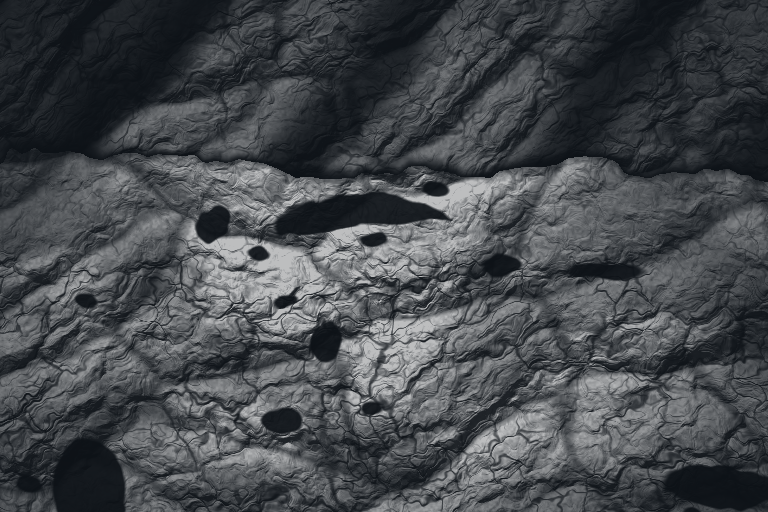
Give the GLSL for this texture, as a Shadertoy shader.

```glsl
// Weathered rock face: a dark slanting cliff above pale, cracked, hollowed stone.
// Cellular noise at three sizes builds lumps and broken cracks, folded noise adds
// creases and grit, and the slope of the relief is lit from the upper left.

float hash(vec2 p) {
    vec3 q = fract(p.xyx * vec3(0.1031, 0.1030, 0.0973));
    q += dot(q, q.yzx + 33.33);
    return fract((q.x + q.y) * q.z);
}

float noise(vec2 p) {
    vec2 i = floor(p), f = fract(p);
    f = f * f * (3.0 - 2.0 * f);
    return mix(mix(hash(i), hash(i + vec2(1, 0)), f.x),
               mix(hash(i + vec2(0, 1)), hash(i + vec2(1, 1)), f.x), f.y);
}

vec2 noise2(vec2 p) {
    return vec2(noise(p), noise(p + 41.7)) - 0.5;
}

// x: distance to nearest seed, y: gap to the second one, z: cell id
vec3 cells(vec2 p) {
    vec2 base = floor(p);
    float near = 9.0, second = 9.0, id = 0.0;
    for (int j = -1; j <= 1; j++)
    for (int i = -1; i <= 1; i++) {
        vec2 cell = base + vec2(i, j);
        vec2 seed = cell + 0.1 + 0.8 * vec2(hash(cell), hash(cell + 57.3));
        float d = length(seed - p);
        if (d < near) { second = near; near = d; id = hash(cell + 19.7); }
        else second = min(second, d);
    }
    return vec3(near, second - near, id);
}

vec2 bend(vec2 p) {
    p += 0.035 * sin(p.yx * 7.0 + vec2(1.0, 2.6));
    return p + 0.01 * sin(p.yx * 16.0 + vec2(4.0, 0.7));
}

// Height of the stone; also gives how open to light the seams are
float relief(vec2 p, bool cliff, out float openness) {
    float tilt = cliff ? 0.62 : 0.2;
    float c = cos(tilt), s = sin(tilt);
    vec2 q = mat2(c, -s, s, c) * bend(p);
    if (cliff) q = q * vec2(0.75, 1.25) + 7.0;
    vec2 jag = q + 0.03 * noise2(p * 27.0) + 0.012 * noise2(p * 80.0);

    vec3 lump = cells((q + 0.03 * noise2(p * 15.0)) * vec2(2.6, 4.6) + 3.0);
    vec3 block = cells(jag * vec2(7.5, 10.0) + 11.0);
    vec3 chip = cells(jag * vec2(21.0, 26.0) + 23.0);

    // The band around the hollows is worn smooth
    float rough = cliff ? 0.8 : mix(0.4, 1.0, 1.0 - smoothstep(0.43, 0.58, p.y));
    float broken = rough * smoothstep(0.35, 0.65, noise(p * 13.0 + 5.0));
    float split = rough * smoothstep(0.25, 0.7, noise(p * 9.0 + 17.0));

    float h = 0.018 * smoothstep(0.0, 0.4, lump.y) - 0.06 * lump.x * lump.x;
    h += rough * 0.009 * smoothstep(0.0, 0.4, block.y) - 0.006 * block.x * block.x;
    h += broken * 0.0015 * smoothstep(0.0, 0.15, chip.y);

    openness = mix(0.55, 1.0, smoothstep(0.0, 0.1, lump.y));
    openness *= 1.0 - 0.65 * split * (1.0 - smoothstep(0.01, 0.08, block.y));
    openness *= 1.0 - 0.6 * broken * (1.0 - smoothstep(0.01, 0.12, chip.y));

    // Folded noise: creases in the valleys, grit at the small end
    float amp = 0.024;
    vec2 g = jag * vec2(4.5, 6.5);
    for (int i = 0; i < 7; i++) {
        float fold = abs(2.0 * noise(g) - 1.0);
        h += amp * fold * (i > 1 ? rough * 0.4 + 0.6 : 1.0);
        if (i == 2 || i == 3) openness *= 1.0 - 0.35 * split * (1.0 - smoothstep(0.0, 0.16, fold));
        g = mat2(0.96, 0.28, -0.28, 0.96) * g * 2.03 + 13.7;
        amp *= 0.53;
    }
    return h;
}

float hollow(vec2 p, vec2 centre, vec2 radius) {
    return (length((p - centre) / radius) - 1.0) * min(radius.x, radius.y);
}

void mainImage(out vec4 fragColor, in vec2 fragCoord) {
    vec2 p = fragCoord / iResolution.y;
    p.x *= 1.5 * iResolution.y / iResolution.x;

    // Ragged foot of the cliff
    float foot = 0.685 + 0.015 * sin(p.x * 5.0 + 1.0) + 0.008 * sin(p.x * 19.0)
               - 0.04 * smoothstep(1.1, 1.4, p.x)
               + 0.04 * (noise(p * 12.0) - 0.5) + 0.015 * (noise(p * 45.0) - 0.5);
    bool cliff = p.y > foot;

    // Light on the slope
    float open, unused, e = 0.0017;
    float h = relief(p, cliff, open);
    vec2 slope = vec2(relief(p + vec2(e, 0), cliff, unused),
                      relief(p + vec2(0, e), cliff, unused)) - h;
    slope *= 0.8 / e;
    float light = max(0.0, 0.9 + dot(slope, vec2(0.4, -0.85)));
    light = open * (0.1 + 0.68 * light / sqrt(1.0 + dot(slope, slope)));

    float tone;
    if (cliff) {
        // Slanting buttresses parted by deep shade
        float along = p.x - 0.8 * (p.y - 0.69) + 0.1 * (noise(p * 7.0) - 0.5);
        float fold = fract((along - 0.16) / 0.46);
        tone = 0.12 + 0.45 * smoothstep(0.0, 0.2, fold) * (1.0 - smoothstep(0.6, 0.95, fold));
        tone *= mix(0.3, 1.0, smoothstep(0.12, 0.2, along));
        tone *= mix(1.0, 0.6, smoothstep(0.9, 1.4, p.x)) * mix(1.0, 0.75, smoothstep(0.85, 1.0, p.y));
        tone *= smoothstep(-0.005, 0.03, p.y - foot);
    } else {
        // Pale centre fading to the corners, with a bright worn tongue
        vec2 tongue = (p - vec2(0.78, 0.525)) * vec2(5, 22);
        tone = 1.08 - 0.64 * smoothstep(0.25, 1.0, length((p - vec2(0.74, 0.46)) * vec2(1.05, 1.35)));
        tone += 0.12 * exp(-dot(tongue, tongue));
        tone *= mix(0.68, 1.06, smoothstep(0.2, 0.55, noise(bend(p) * vec2(4.0, 7.0) + 2.0)));
        tone *= mix(0.55, 1.0, smoothstep(0.0, 0.02, foot - p.y));
    }

    // Main arch with a sloping floor, its neighbours and the corner caves
    vec2 w = p + 0.018 * noise2(p * 16.0) + 0.008 * noise2(p * 50.0);
    float cave = max(hollow(w, vec2(0.71, 0.555), vec2(0.175, 0.066)), 0.547 + 0.1 * (w.x - 0.6) - w.y);
    cave = min(cave, hollow(w, vec2(0.41, 0.565), vec2(0.033, 0.032)));
    cave = min(cave, hollow(w, vec2(0.64, 0.335), vec2(0.03, 0.038)));
    cave = min(cave, hollow(w, vec2(0.55, 0.182), vec2(0.033, 0.024)));
    cave = min(cave, hollow(w, vec2(0.98, 0.48), vec2(0.04, 0.02)));
    cave = min(cave, hollow(w, vec2(1.18, 0.472), vec2(0.075, 0.016)));
    cave = min(cave, hollow(w, vec2(0.17, 0.05), vec2(0.07, 0.095)));
    cave = min(cave, hollow(w, vec2(1.41, 0.05), vec2(0.12, 0.04)));

    // Scattered small pits
    vec3 pit = cells(w * vec2(5.0, 9.0) + 31.0);
    if (!cliff && pit.z > 0.84) cave = min(cave, (pit.x - 0.12) * 0.12);

    float value = light * tone * (1.0 + 0.12 * exp(-max(cave, 0.0) * 70.0));
    value *= mix(0.07, 1.0, smoothstep(-0.003, 0.003, cave));
    value *= 0.88 + 0.24 * noise(p * 210.0);

    vec3 shadow = vec3(0.05, 0.068, 0.088), stone = vec3(0.74, 0.745, 0.75);
    fragColor = vec4(mix(shadow, stone, clamp(value, 0.0, 1.0)), 1.0);
}
```
